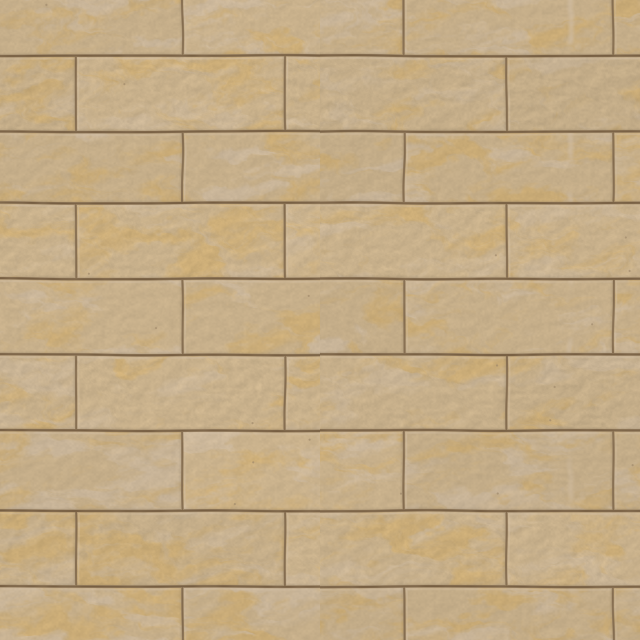
Write a WebGL 1 fragment shader that draws this texture.

```glsl
precision highp float;
// Sandstone block wall in running bond: thin brown joints, ochre and pale weathering.
uniform vec2 u_resolution;

// Layout, in canvas units
const float ROW_HEIGHT = 0.1185;
const float FIRST_JOINT = 0.0833;
const float BLOCK_WIDTH = 0.3267;
const float EVEN_OFFSET = 0.2852;
const float ODD_OFFSET = 0.1187;
const float SEAM_X = 0.5;
const float SEAM_SHIFT = 0.0195;
const float ROW_DRIFT = 0.007;
const float JOINT_WOBBLE = 0.0024;
const float BED_HALF_WIDTH = 0.0016;
const float HEAD_HALF_WIDTH = 0.0014;
const float JOINT_SOFTNESS = 0.0011;

// Weathering
const float RELIEF = 0.11;
const float GRAIN = 0.035;
const float PIT_CHANCE = 0.012;
const float DRIP_X = 0.891;

const vec3 STONE = vec3(0.782, 0.690, 0.545);
const vec3 OCHRE = vec3(0.800, 0.675, 0.455);
const vec3 PALE = vec3(0.800, 0.725, 0.625);
const vec3 SHOULDER = vec3(0.630, 0.540, 0.420);
const vec3 JOINT = vec3(0.460, 0.365, 0.255);

float hash(vec2 p) {
  return fract(sin(dot(p, vec2(127.1, 311.7))) * 43758.5453);
}

float noise(vec2 p) {
  vec2 i = floor(p), f = fract(p);
  f = f * f * (3.0 - 2.0 * f);
  return mix(mix(hash(i), hash(i + vec2(1.0, 0.0)), f.x),
             mix(hash(i + vec2(0.0, 1.0)), hash(i + 1.0), f.x), f.y);
}

float fbm(vec2 p) {
  float sum = 0.0, amp = 0.5;
  for (int i = 0; i < 4; i++) {
    sum += amp * noise(p);
    p = p * 2.07 + 17.3;
    amp *= 0.5;
  }
  return sum / 0.9375;
}

float line(float dist, float halfWidth, float soft) {
  return 1.0 - smoothstep(halfWidth - soft, halfWidth + soft, dist);
}

void main() {
  vec2 uv = gl_FragCoord.xy / u_resolution;
  float soft = max(JOINT_SOFTNESS, 0.7 / min(u_resolution.x, u_resolution.y));
  float rightHalf = step(SEAM_X, uv.x);

  // Uneven courses, slightly crooked joints and a step at the seam
  vec2 wall = uv;
  wall.x -= SEAM_SHIFT * rightHalf;
  wall.x += JOINT_WOBBLE * (noise(uv.yx * vec2(17.0, 3.0)) - 0.5);
  wall.y -= ROW_DRIFT * smoothstep(0.2, 0.32, uv.y) * (1.0 - smoothstep(0.69, 0.79, uv.y));
  wall.y += JOINT_WOBBLE * (noise(uv * vec2(9.0, 5.0) + 40.0 * rightHalf) - 0.5);

  // Block index and distances to its edges
  float course = (wall.y - FIRST_JOINT) / ROW_HEIGHT + 1.0;
  float row = floor(course);
  float odd = mod(row, 2.0);
  float along = (wall.x - mix(EVEN_OFFSET, ODD_OFFSET, odd)) / BLOCK_WIDTH;
  vec2 block = vec2(floor(along), row);
  float bottom = fract(course) * ROW_HEIGHT;
  float top = ROW_HEIGHT - bottom;
  float left = fract(along) * BLOCK_WIDTH;
  float right = BLOCK_WIDTH - left;
  float bed = min(bottom, top);
  float head = min(left, right);

  // Mottled stone, with a different tone for every block
  float tone = hash(block + 3.7);
  vec2 p = uv + block * 7.31 + rightHalf * 2.9;
  float warp = fbm(p * vec2(14.0, 22.0));
  float ochre = fbm(p * vec2(13.0, 27.0) + 2.2 * warp);
  float pale = fbm(p * vec2(11.0, 34.0) + 1.8 * warp + 51.0);
  vec3 color = mix(STONE, OCHRE, 0.85 * smoothstep(0.42, 0.72, ochre + 0.12 * (tone - 0.5)));
  color = mix(color, PALE, mix(0.75, 0.5, odd) * smoothstep(0.48, 0.70, pale));
  color *= 1.0 + 0.03 * (hash(block + 9.1) - 0.5) - 0.012 * rightHalf;

  // Trowelled relief lit from above left, plus fine grain
  vec2 q = p * vec2(62.0, 78.0) + 2.0 * warp;
  float relief = fbm(q) - fbm(q + vec2(-0.35, 0.45));
  color *= 1.0 + RELIEF * mix(0.65, 1.0, odd) * relief;
  color *= 1.0 + GRAIN * (noise(uv * 290.0) - 0.5);

  // Pale drips on the even courses
  float dripDist = abs(uv.x - DRIP_X + 0.004 * (noise(uv.yy * 40.0) - 0.5));
  float drip = line(dripDist, 0.004, 0.004) * smoothstep(0.4, 0.65, noise(vec2(3.0, uv.y * 22.0)));
  color = mix(color, PALE * 1.02, 0.6 * drip * (1.0 - odd));

  // Sparse small pits
  vec2 cell = floor(uv * 34.0);
  vec2 spot = vec2(hash(cell + 5.0), hash(cell + 8.0)) * 0.6 + 0.2;
  float pit = line(length(fract(uv * 34.0) - spot) / 34.0, 0.0016, soft);
  color = mix(color, SHOULDER, 0.7 * pit * step(1.0 - PIT_CHANCE, hash(cell)));

  // Worn pale arrises at the top and left, soft shade at the bottom and right
  float worn = 0.35 + 0.65 * noise(uv * 45.0);
  float arris = max(line(abs(top - 0.0045), 0.0012, 0.0018), line(abs(left - 0.004), 0.001, 0.0016));
  color = mix(color, PALE * 1.03, 0.7 * worn * arris);
  color *= 1.0 - 0.07 * line(min(bottom, right), 0.004, 0.003);

  // Joints: soft brown shoulder with a dark core, head joints lighter
  float shoulder = max(line(bed, BED_HALF_WIDTH + 0.0007, soft), line(head, HEAD_HALF_WIDTH + 0.0005, soft));
  float core = max(line(bed, BED_HALF_WIDTH, soft), 0.75 * line(head, HEAD_HALF_WIDTH, soft));
  color = mix(color, SHOULDER, 0.8 * shoulder);
  color = mix(color, JOINT, core * (0.75 + 0.25 * noise(uv * 60.0)));

  gl_FragColor = vec4(color, 1.0);
}
```
